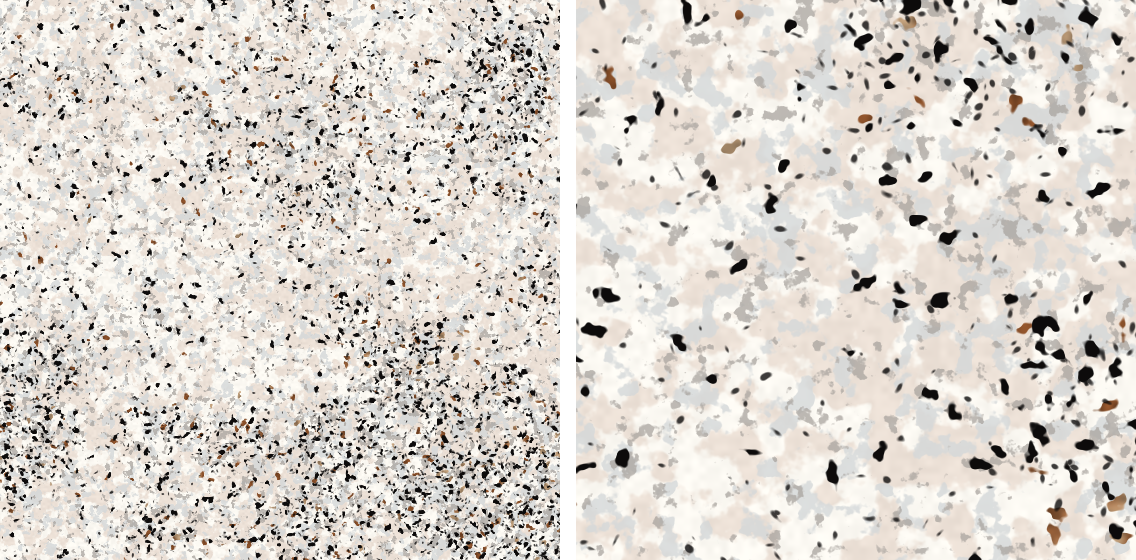
Left: the whole. Right: its middle third, enlarged.
A Shadertoy shader for this texture:

```glsl
const vec3 CREAM = vec3(0.985, 0.975, 0.95);
const vec3 BLUSH = vec3(0.925, 0.88, 0.84);
const vec3 PALE_BLUE = vec3(0.83, 0.845, 0.85);
const vec3 ASH = vec3(0.66, 0.64, 0.62);
const vec3 RUST = vec3(0.50, 0.29, 0.15);
const vec3 TAN = vec3(0.68, 0.56, 0.43);
const vec3 BLACK = vec3(0.05, 0.045, 0.045);

const float CLUSTER_SCALE = 5.5;   // dark drifts across the canvas
const float MOTTLE_SCALE = 62.0;   // blush blotches across the canvas
const float FLECK_CELLS = 72.0;
const float SPECK_CELLS = 135.0;
const float FLECK_SIZE = 0.0068;
const float SPECK_SIZE = 0.0028;
const float RAGGEDNESS = 0.0042;
const float SOFTNESS = 0.0007;

// PCG hash of a cell and a seed
vec3 hash3(vec2 cell, float seed) {
    uvec3 v = uvec3(ivec3(vec3(cell, seed)));
    v = v * 1664525u + 1013904223u;
    v.x += v.y * v.z; v.y += v.z * v.x; v.z += v.x * v.y;
    v ^= v >> 16u;
    v.x += v.y * v.z; v.y += v.z * v.x; v.z += v.x * v.y;
    return vec3(v >> 8u) / 16777216.0;
}

float noise(vec2 p, float seed) {
    vec2 i = floor(p), f = fract(p);
    f = f * f * (3.0 - 2.0 * f);
    float low = mix(hash3(i, seed).x, hash3(i + vec2(1, 0), seed).x, f.x);
    float high = mix(hash3(i + vec2(0, 1), seed).x, hash3(i + vec2(1, 1), seed).x, f.x);
    return mix(low, high, f.y);
}

float fbm(vec2 p, float seed) {
    float sum = 0.0, amplitude = 0.533;
    for (int octave = 0; octave < 4; octave++) {
        sum += amplitude * noise(p, seed + float(octave));
        p = mat2(1.6, 1.2, -1.2, 1.6) * p + 7.3;
        amplitude *= 0.5;
    }
    return sum;
}

// Uneven drifts in which the dark minerals gather
float density(vec2 p) {
    float drift = fbm(p * CLUSTER_SCALE, 11.0);
    float strand = noise(p * CLUSTER_SCALE * 4.5, 17.0);
    return 0.14 + 0.86 * smoothstep(0.38, 0.72, drift + 0.22 * (strand - 0.5));
}

// Coverage of scattered, ragged, elongated grains
float grains(vec2 p, float cells, float size, float share, float edge, float seed) {
    vec2 home = floor(p * cells);
    float nearest = 1.0;
    for (int y = -1; y <= 1; y++)
    for (int x = -1; x <= 1; x++) {
        vec2 cell = home + vec2(x, y);
        vec3 place = hash3(cell, seed);
        vec3 form = hash3(cell, seed + 1.0);
        if (place.z > share * density((cell + 0.5) / cells)) continue;
        float angle = 3.14159 * form.x;
        vec2 axis = vec2(cos(angle), sin(angle));
        vec2 offset = p - (cell + place.xy) / cells;
        vec2 local = vec2(dot(offset, axis), dot(offset, vec2(-axis.y, axis.x)));
        float reach = size * mix(0.42, 1.0, form.y);
        vec2 radii = reach * vec2(1.0, mix(0.32, 0.75, form.z));
        nearest = min(nearest, (length(local / radii) - 1.0) * radii.y);
    }
    float ragged = RAGGEDNESS * (noise(p * 270.0, seed + 2.0) - 0.5);
    return 1.0 - smoothstep(-edge, edge, nearest + ragged * size / FLECK_SIZE);
}

void mainImage(out vec4 fragColor, in vec2 fragCoord) {
    float extent = min(iResolution.x, iResolution.y);
    vec2 p = fragCoord / extent;
    float edge = max(SOFTNESS, 0.6 / extent);
    float gathered = density(p);

    // Cream ground with blush blotches and a fine crystalline tone
    float broad = fbm(p * 6.0, 31.0) - 0.5;
    float mottle = fbm(p * MOTTLE_SCALE, 37.0) + 0.35 * broad;
    vec3 color = mix(CREAM, BLUSH, smoothstep(0.43, 0.58, mottle));
    color += 0.045 * (noise(p * 230.0, 43.0) - 0.5);

    // Cool translucent patches and ashy smudges
    float cool = fbm(p * 85.0, 47.0) + 0.08 * gathered;
    color = mix(color, PALE_BLUE, 0.8 * smoothstep(0.59, 0.68, cool));
    float smudge = fbm(p * 115.0, 53.0) + 0.10 * gathered;
    color = mix(color, ASH, 0.75 * smoothstep(0.66, 0.75, smudge));

    // Rust and tan grains
    vec3 rust = mix(RUST, TAN, smoothstep(0.5, 0.8, noise(p * 40.0, 59.0)));
    rust *= 0.8 + 0.4 * noise(p * 200.0, 61.0);
    color = mix(color, rust, grains(p, FLECK_CELLS, FLECK_SIZE, 0.15, edge, 71.0));

    // Black flecks and fine specks
    float specks = grains(p, SPECK_CELLS, SPECK_SIZE, 0.36, edge, 83.0);
    float flecks = grains(p, FLECK_CELLS, FLECK_SIZE, 0.52, edge, 97.0);
    color = mix(color, BLACK, max(flecks, 0.8 * specks));

    fragColor = vec4(clamp(color, 0.0, 1.0), 1.0);
}
```
